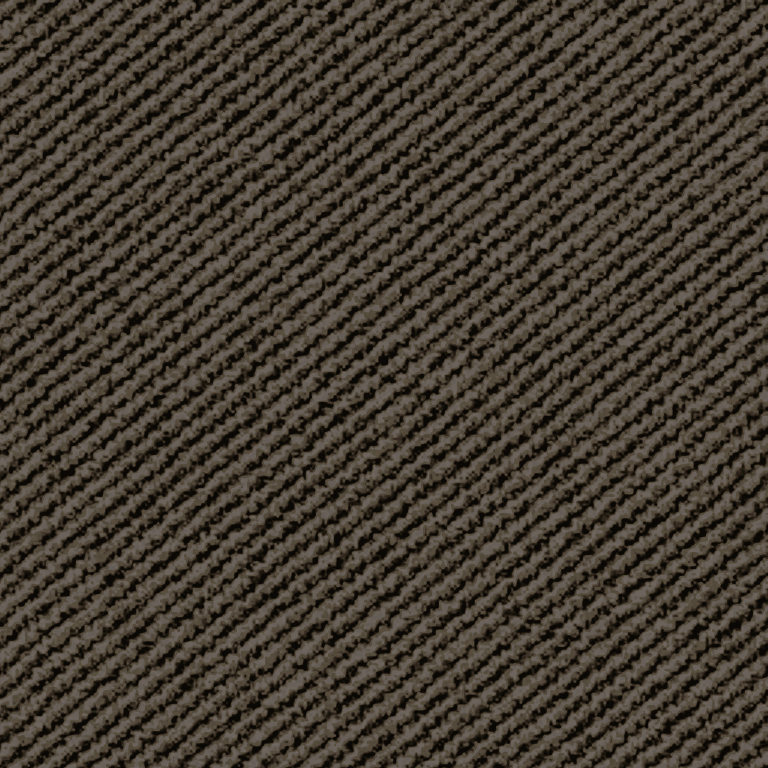
Give the GLSL for this texture, as a Shadertoy shader.

```glsl
// Dark brown-grey twill cloth: diagonal ribs with ragged grooves and fine fibre grain.

// Sine-free hash of a lattice point, 0 to 1.
float hash(vec2 p) {
    vec3 q = fract(vec3(p.xyx) * 0.1031);
    q += dot(q, q.yzx + 33.33);
    return fract((q.x + q.y) * q.z);
}

// Smooth value noise, 0 to 1.
float noise(vec2 p) {
    vec2 cell = floor(p), f = fract(p);
    f = f * f * (3.0 - 2.0 * f);
    return mix(mix(hash(cell), hash(cell + vec2(1, 0)), f.x),
               mix(hash(cell + vec2(0, 1)), hash(cell + vec2(1, 1)), f.x), f.y);
}

// Cloth colour from groove (0) to crest (1).
vec3 clothColor(float height) {
    vec3 color = vec3(0.04, 0.03, 0.02);
    color = mix(color, vec3(0.11, 0.09, 0.05), smoothstep(0.04, 0.17, height));
    color = mix(color, vec3(0.19, 0.15, 0.11), smoothstep(0.19, 0.29, height));
    color = mix(color, vec3(0.24, 0.20, 0.16), smoothstep(0.29, 0.38, height));
    color = mix(color, vec3(0.33, 0.29, 0.23), smoothstep(0.38, 0.48, height));
    return mix(color, vec3(0.41, 0.38, 0.35), smoothstep(0.62, 0.90, height));
}

void mainImage(out vec4 fragColor, in vec2 fragCoord) {
    vec2 uv = fragCoord / iResolution.xy;

    // Ribs rise to the right: 26 across, 32 down, stepped by the stitches.
    float rib = dot(uv, vec2(-26.0, 32.0));
    rib += 0.06 * sin(6.2832 * dot(uv, vec2(44.0, 36.0)) + 4.0 * noise(uv * 24.0));
    rib += 0.26 * (noise(uv * 125.0) - 0.5) + 0.10 * (noise(uv * 18.0 + 7.0) - 0.5);

    // Each rib climbs gently out of one groove and drops steeply into the next.
    float across = fract(rib);
    float height = min(across / 0.62, (1.0 - across) / 0.38);

    // Fibre grain, and faint broad wear.
    height += 0.70 * (noise(uv * 256.0 + 31.3) - 0.5);
    height += 0.16 * (noise(uv * 140.0 + 53.0) - 0.5);
    height += 0.03 * (noise(uv * 6.0 + 11.0) - 0.5);

    vec3 color = clothColor(height);
    color *= 0.94 + 0.12 * noise(uv * 230.0 + 71.0);
    fragColor = vec4(color, 1.0);
}
```
